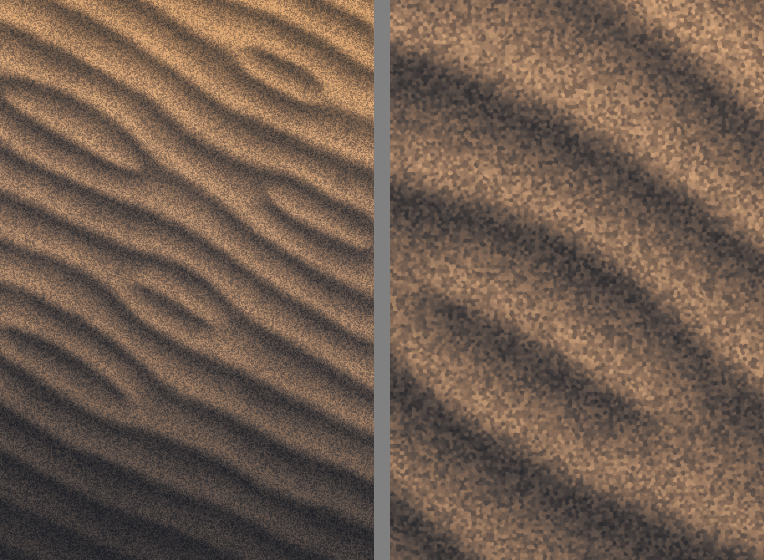
Left: the whole. Right: its middle third, enlarged.
Give the GLSL for this texture, as a WebGL 2 fragment shader.

```glsl
#version 300 es
precision highp float;

uniform vec2 u_resolution;
out vec4 fragColor;

const float TAU = 6.2831853;

float hash(vec2 p) {
    vec3 q = fract(p.xyx * vec3(0.1031, 0.1030, 0.0973));
    q += dot(q, q.yzx + 33.33);
    return fract((q.x + q.y) * q.z);
}

vec2 hash2(vec2 p) {
    return vec2(hash(p), hash(p + 71.7));
}

vec2 rotate(vec2 p, float angle) {
    float c = cos(angle), s = sin(angle);
    return vec2(c * p.x - s * p.y, s * p.x + c * p.y);
}

// Layered sines, roughly -1 to 1
float waves(vec2 p, float frequency, float seed) {
    float sum = 0.0, weight = 0.5;
    for (int i = 0; i < 4; i++) {
        sum += weight * sin(p.x * frequency + seed + 1.4 * sin(p.y * frequency * 0.8 + seed * 1.7));
        p = rotate(p, 1.1);
        frequency *= 1.7;
        seed += 2.3;
        weight *= 0.6;
    }
    return sum;
}

// Cellular grains, each with its own brightness, blended at the borders
float grains(vec2 p, float softness) {
    vec2 cell = floor(p), f = p - cell;
    float sum = 0.0, total = 1e-4;
    for (int y = -1; y <= 1; y++) {
        for (int x = -1; x <= 1; x++) {
            vec2 offset = vec2(x, y);
            vec2 d = offset + 0.15 + 0.7 * hash2(cell + offset) - f;
            float w = exp(-dot(d, d) / softness);
            sum += w * hash(cell + offset + 19.3);
            total += w;
        }
    }
    return sum / total;
}

// Phase of an extra ripple squeezed in between two fork points
float insertedRipple(vec2 d, float halfLength, inout float fade) {
    vec2 a = d - vec2(halfLength, 0.0);
    vec2 b = d + vec2(halfLength, 0.0);
    float nearest = min(length(a), length(b));
    fade *= 0.4 + 0.6 * smoothstep(0.0, 0.03, nearest);
    return atan(b.y, b.x) - atan(a.y, a.x);
}

// Ripple height, 0 in the trough and 1 on the crest, steep on the lower side
float ripples(vec2 p, float angle, float count) {
    vec2 q = rotate(p, angle);
    float fade = 1.0;
    float phase = TAU * count * q.y;
    phase += 1.1 * waves(q * vec2(0.9, 1.2), 6.0, 0.8);
    phase += 0.3 * waves(q, 24.0, 4.1);
    for (int i = 0; i < 5; i++) {
        vec2 r = hash2(vec2(i, 5.0));
        vec2 centre = vec2(0.05 + 0.57 * r.x, 0.3 + 0.14 * float(i) + 0.05 * r.y);
        phase += insertedRipple(q - rotate(centre, angle), 0.06 + 0.08 * r.y, fade);
    }
    float skewed = phase + 0.5 * cos(phase);
    return 0.5 + 0.5 * fade * cos(skewed);
}

// Dark slate through brown to pale sand
vec3 sandColour(float tone) {
    vec3 slate = vec3(0.13, 0.135, 0.155);
    vec3 umber = vec3(0.33, 0.29, 0.27);
    vec3 ochre = vec3(0.53, 0.42, 0.342);
    vec3 pale = vec3(0.86, 0.67, 0.50);
    vec3 colour = mix(slate, umber, clamp((tone - 0.13) / 0.20, 0.0, 1.0));
    colour = mix(colour, ochre, clamp((tone - 0.33) / 0.20, 0.0, 1.0));
    return mix(colour, pale, clamp((tone - 0.53) / 0.33, 0.0, 1.0));
}

void main() {
    vec2 p = gl_FragCoord.xy / u_resolution.y;

    // Light falls off towards the lower left
    float daylight = clamp(p.y + 0.22 * (p.x - 0.33), 0.0, 1.1);
    float crest = mix(0.22, 0.60, smoothstep(-0.05, 0.48, daylight)) + 0.19 * smoothstep(0.45, 1.05, daylight);
    float trough = mix(0.16, 0.29, smoothstep(0.0, 0.55, daylight)) + 0.11 * smoothstep(0.55, 1.05, daylight);

    // Ripples with uneven strength
    float height = ripples(p, 0.49, 13.0);
    height = clamp(height + 0.14 * waves(p, 15.0, 2.6), 0.0, 1.0);
    float tone = mix(trough, crest, height);

    // Sand grains, fine ones over coarser ones
    float fine = grains(p * 450.0, 0.1) - 0.5;
    float coarse = grains(p * 240.0 + 37.0, 0.2) - 0.5;
    tone += (0.06 + 0.5 * tone) * (0.88 * fine + 0.22 * coarse);

    // Warmer at the sunlit top
    vec3 warmth = mix(vec3(1.0), vec3(1.01, 0.98, 0.90), smoothstep(0.6, 1.05, daylight));
    fragColor = vec4(sandColour(tone) * warmth, 1.0);
}
```
